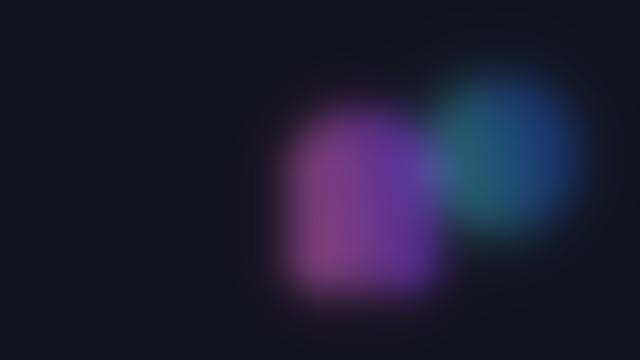
This background is drawn by a Shadertoy shader. Its source:

```glsl
// Two blurred lights on a near-black backdrop: a violet arch and a teal disc.
// Each is a rounded-box distance with a tanh falloff (close to a Gaussian blur),
// tinted by a linear gradient and added to the backdrop.

#define BACKDROP     vec3(0.070, 0.071, 0.108)
#define PINK         vec3(0.515, 0.255, 0.505)
#define VIOLET       vec3(0.350, 0.175, 0.580)
#define TEAL         vec3(0.145, 0.385, 0.435)
#define BLUE         vec3(0.105, 0.240, 0.480)
#define ARCH_CENTER  vec2(1.012, 0.440)
#define ARCH_HALF    vec2(0.206, 0.250)
#define DISC_CENTER  vec2(1.393, 0.567)
#define DISC_HALF    vec2(0.200, 0.208)
#define ARCH_BLUR    0.060
#define DISC_BLUR    0.070

// Signed distance to a box with separate top and bottom corner radii
float roundedBox(vec2 p, vec2 halfSize, float topRadius, float bottomRadius) {
    float radius = mix(bottomRadius, topRadius, smoothstep(-0.12, 0.12, p.y));
    vec2 q = abs(p) - halfSize + radius;
    return length(max(q, 0.0)) + min(max(q.x, q.y), 0.0) - radius;
}

// Coverage of a blurred edge: one inside, one half on the edge, zero outside
float softCover(float dist, float blur) {
    return 0.5 - 0.5 * tanh(clamp(0.85 * dist / blur, -8.0, 8.0));
}

// Linear tint across a light, along the given axis
vec3 tint(vec2 p, vec2 axis, float reach, vec3 from, vec3 to) {
    return mix(from, to, smoothstep(-reach, reach, dot(p, normalize(axis))));
}

void mainImage(out vec4 fragColor, in vec2 fragCoord) {
    // Height is one unit; keep the layout centred for other aspect ratios
    vec2 uv = (fragCoord - 0.5 * iResolution.xy) / iResolution.y + vec2(8.0 / 9.0, 0.5);

    // Violet arch, pink on its left side
    vec2 archPos = uv - ARCH_CENTER;
    float archCover = softCover(roundedBox(archPos, ARCH_HALF, 0.19, 0.11), ARCH_BLUR);
    vec3 archColor = tint(archPos, vec2(1.0, 0.15), 0.18, PINK, VIOLET);

    // Teal disc, blue toward its upper right
    vec2 discPos = uv - DISC_CENTER;
    float discCover = softCover(roundedBox(discPos, DISC_HALF, 0.19, 0.19), DISC_BLUR);
    vec3 discColor = tint(discPos, vec2(1.0, 0.3), 0.17, TEAL, BLUE);

    // Add both lights to the backdrop
    vec3 color = BACKDROP;
    color += (archColor - BACKDROP) * archCover;
    color += (discColor - BACKDROP) * discCover;
    fragColor = vec4(color, 1.0);
}
```
